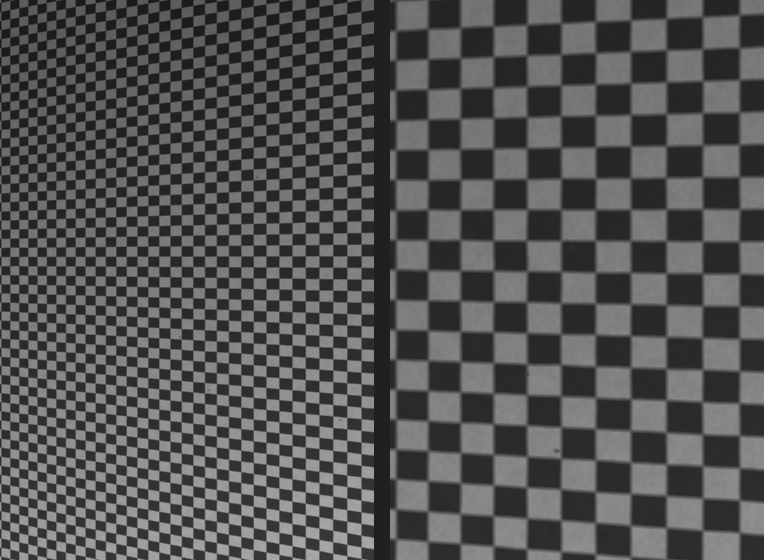
Left, the full canvas; right, a detail of the centre.
A WebGL 1 fragment shader for this pattern:

```glsl
precision highp float;
// A dim black and grey checkerboard wall receding to the left, lit from the lower right.
uniform vec2 u_resolution;

const float RECESSION = 0.438;               // growth of the tiles towards the right
const vec2 TILE = vec2(0.01565, 0.0162);     // tile size at the left edge
const vec2 PHASE = vec2(-0.16, 0.28);        // grid offset, in tiles
const float HORIZON = 0.5365;                // height at which rows run level
const float EDGE_BLUR = 0.0014;

const vec3 BLACK_TOP = vec3(0.112, 0.104, 0.104);
const vec3 BLACK_BOTTOM = vec3(0.215, 0.204, 0.204);
const vec3 GREY_TOP = vec3(0.370, 0.362, 0.352);
const vec3 GREY_BOTTOM = vec3(0.640, 0.632, 0.632);

float hash(vec2 p) {
  vec3 q = fract(vec3(p.xyx) * 0.1031);
  q += dot(q, q.yzx + 33.33);
  return fract((q.x + q.y) * q.z);
}

float cornerSlope(vec2 corner, vec2 offset) {
  float angle = 6.2832 * hash(corner);
  return dot(vec2(cos(angle), sin(angle)), offset);
}

float gradientNoise(vec2 p) {
  vec2 i = floor(p);
  vec2 f = p - i;
  vec2 w = f * f * f * (f * (f * 6.0 - 15.0) + 10.0);
  float low = mix(cornerSlope(i, f),
                  cornerSlope(i + vec2(1.0, 0.0), f - vec2(1.0, 0.0)), w.x);
  float high = mix(cornerSlope(i + vec2(0.0, 1.0), f - vec2(0.0, 1.0)),
                   cornerSlope(i + vec2(1.0, 1.0), f - vec2(1.0, 1.0)), w.x);
  return mix(low, high, w.y);
}

// Alternating -1 / +1 bands with softened boundaries.
vec2 bands(vec2 grid, vec2 pitch, float blur) {
  vec2 toEdge = abs(mod(grid + 0.5, 2.0) - 1.0) - 0.5;
  return clamp(toEdge * pitch / blur, -1.0, 1.0);
}

// Share of light tile at a point, from 0 to 1.
float checker(vec2 p, float blur) {
  float scale = 1.0 + RECESSION * p.x;
  vec2 grid = vec2(p.x, HORIZON - p.y) / (TILE * scale) + PHASE;
  vec2 pitch = TILE * vec2(scale * scale, scale);
  vec2 wave = bands(grid, pitch, blur);
  return 0.5 + 0.5 * wave.x * wave.y;
}

// Rare small marks, at most one per square of a coarse grid.
float specks(vec2 p, float density, float chance, float blur) {
  vec2 cell = floor(p * density);
  vec2 jitter = vec2(hash(cell + 17.3), hash(cell + 41.9));
  vec2 center = (cell + 0.2 + 0.6 * jitter) / density;
  float radius = mix(0.0008, 0.0020, hash(cell + 73.1));
  float d = length((p - center) * vec2(0.8, 1.2)) - radius;
  return step(hash(cell + 5.7), chance) * (1.0 - smoothstep(-blur, blur, d));
}

void main() {
  vec2 p = gl_FragCoord.xy / u_resolution.y;
  float pixel = 1.0 / u_resolution.y;

  // Light falls off upwards and to the left.
  float light = clamp(1.0 - p.y + 0.22 * (p.x - 0.33), 0.0, 1.1);
  light += 0.04 * gradientNoise(p * 5.0);
  vec3 black = mix(BLACK_TOP, BLACK_BOTTOM, light);
  vec3 grey = mix(GREY_TOP, GREY_BOTTOM, light);

  // Slightly uneven printed edges.
  vec2 wobble = 0.0004 * vec2(gradientNoise(p * 60.0), gradientNoise(p * 60.0 + 31.0));
  vec3 color = mix(black, grey, checker(p + wobble, max(EDGE_BLUR, 0.7 * pixel)));

  // Wear and fine grain.
  color = mix(color, black * 1.5, 0.6 * specks(p, 14.0, 0.12, max(0.0007, 0.7 * pixel)));
  color *= 1.0 + 0.05 * gradientNoise(p * 90.0) + 0.05 * gradientNoise(p * 300.0);

  gl_FragColor = vec4(color, 1.0);
}
```
